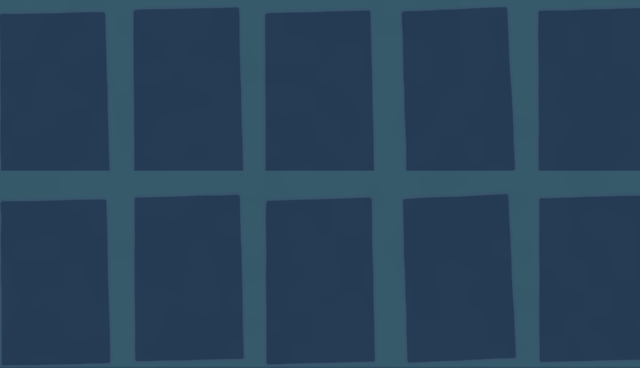
A WebGL 2 fragment shader for this pattern:

```glsl
#version 300 es
precision highp float;
// Hand-cut window: two rows of five crooked navy panes between teal bars.

#define DESIGN vec2(768.0, 442.0)   // design units across and down the canvas
#define PITCH vec2(161.5, 225.0)    // spacing of panes
#define PANE vec2(126.5, 197.0)     // pane width at its top, pane height
#define FLARE 4.0                   // extra pane width at its bottom
#define CORNER 3.0                  // corner radius
#define RAIL_TOP 205.0              // straight upper edge of the middle bar
#define RIM_WIDTH 3.2               // pale fringe around the panes
#define WOBBLE 0.8                  // unevenness of the cut edges
#define NAVY vec3(0.147, 0.230, 0.328)
#define TEAL vec3(0.212, 0.352, 0.412)
#define RIM vec3(0.220, 0.332, 0.420)

uniform vec2 u_resolution;
out vec4 fragColor;

// Each column's cut: x shift, top edge, sideways lean, rise to the right
const vec4 CUT[5] = vec4[5](
    vec4( 0.0, 17.0, 1.0, 2.5),
    vec4(-1.2, 12.0, 1.0, 3.0),
    vec4(-4.8, 16.0, 0.5, 3.5),
    vec4(-2.3, 14.0, 6.0, 5.7),
    vec4( 0.0, 13.0, 0.5, 3.0));

float hash(vec2 p) {
    p = fract(p * vec2(0.1031, 0.1137));
    p += dot(p, p.yx + 33.33);
    return fract((p.x + p.y) * p.x * 7.31);
}

float noise(vec2 p) {
    vec2 i = floor(p), f = fract(p);
    f = f * f * (3.0 - 2.0 * f);
    return mix(mix(hash(i), hash(i + vec2(1, 0)), f.x),
               mix(hash(i + vec2(0, 1)), hash(i + vec2(1, 1)), f.x), f.y);
}

float roundBox(vec2 p, vec2 halfSize, float radius) {
    vec2 q = abs(p) - halfSize + radius;
    return length(max(q, 0.0)) + min(max(q.x, q.y), 0.0) - radius;
}

// Distance to a leaning, tilted and flared pane; y runs downward
float paneDistance(vec2 p, vec2 cell) {
    vec4 cut = CUT[int(clamp(cell.x, 0.0, 4.0))];
    vec2 q = p - cell * PITCH - vec2(cut.x + cell.y, cut.y);
    vec2 along = q / PANE;
    q -= vec2(cut.z * along.y, -cut.w * along.x);
    vec2 size = PANE + vec2(FLARE * along.y, 0.0);
    return roundBox(q - 0.5 * size, 0.5 * size, CORNER);
}

void main() {
    vec2 p = gl_FragCoord.xy / u_resolution * DESIGN;
    p.y = DESIGN.y - p.y;
    float soft = max(1.2, DESIGN.x / u_resolution.x);

    // Panes, with slightly uneven edges
    vec2 cell = floor((p + vec2(16.0, 5.0)) / PITCH);
    float d = paneDistance(p, cell) + WOBBLE * (noise(p / 22.0) - 0.5);

    // The middle bar covers the lower ends of the top row
    float belowRail = cell.y < 0.5 ? p.y - RAIL_TOP : -DESIGN.y;
    d = max(d, belowRail);

    // Bars with a pale fringe, then the panes
    float fringe = 1.0 - smoothstep(RIM_WIDTH - 1.2, RIM_WIDTH + 1.2, d);
    fringe *= 1.0 - smoothstep(-soft, soft, belowRail);
    vec3 color = mix(TEAL, RIM, fringe);
    color = mix(NAVY, color, smoothstep(-soft, soft, d));

    // Faint mottling and a shaded bottom border
    color += 0.006 * (noise(p / 30.0 + 40.0) - 0.5);
    color = mix(color, NAVY, 0.5 * smoothstep(DESIGN.y - 3.0, DESIGN.y, p.y));
    fragColor = vec4(color, 1.0);
}
```
